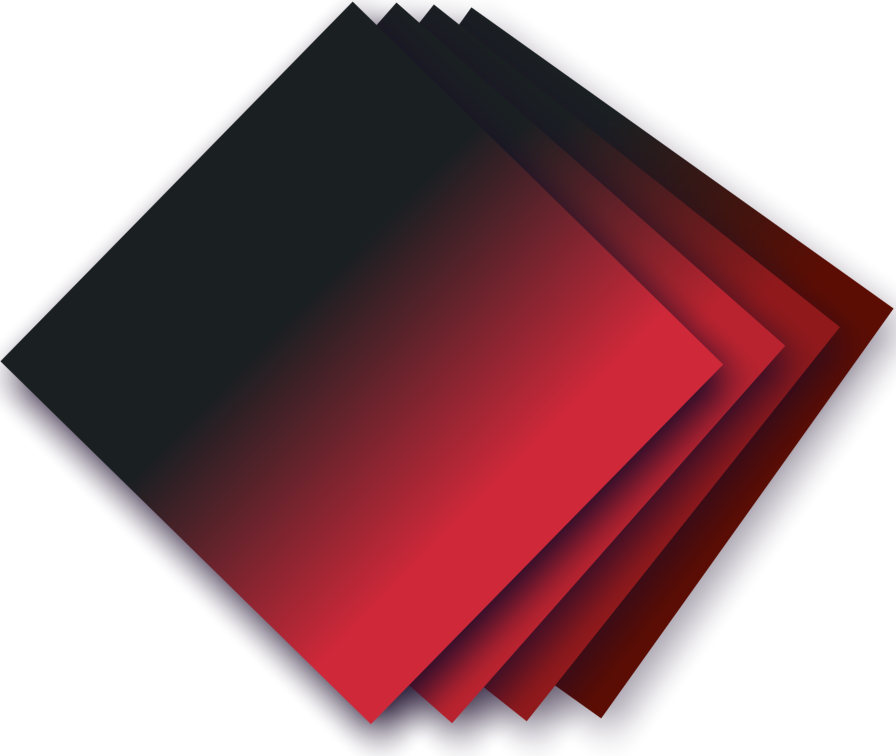
A WebGL 1 fragment shader for this background:

```glsl
precision highp float;
uniform vec2 u_resolution;

// Coverage of a centred box whose edges fade over +-blur
float softBox(vec2 p, vec2 halfSize, float blur) {
  vec2 cover = 1.0 - smoothstep(-blur, blur, abs(p) - halfSize);
  return cover.x * cover.y;
}

// Rotates clockwise by an angle into card space
vec2 toCard(vec2 p, float angle) {
  float c = cos(angle), s = sin(angle);
  return vec2(c * p.x - s * p.y, s * p.x + c * p.y);
}

void main() {
  vec2 p = (gl_FragCoord.xy - 0.5 * u_resolution) / u_resolution.y;
  float pixel = 1.0 / u_resolution.y;
  vec2 halfSize = vec2(0.343, 0.333);
  vec3 charcoal = vec3(0.102, 0.122, 0.133);
  vec3 crimson = vec3(0.81, 0.158, 0.225);
  vec3 rust = vec3(0.36, 0.05, 0.01);
  vec3 shadowColor = vec3(0.1, 0.04, 0.16);
  vec3 color = vec3(1.0);

  // Fanned cards, from back to front
  for (int i = 0; i < 4; i++) {
    float depth = 3.0 - float(i);
    float angle = 0.775 - 0.0518 * depth;
    vec2 center = vec2(-0.114 + 0.0741 * depth + 0.0085 * min(depth, 1.0), 0.02);

    // Soft shadow falling down and right
    vec2 shadowPos = toCard(p - center - vec2(0.0123, -0.02), angle);
    float shadow = softBox(shadowPos, halfSize, 0.046);
    color = mix(color, shadowColor, shadow * mix(0.95, 0.4, depth / 3.0));

    // Card face: charcoal into a red that darkens with depth
    vec2 q = toCard(p - center, angle);
    vec3 glow = mix(crimson, rust, pow(depth / 3.0, 1.5));
    vec3 face = mix(charcoal, glow, clamp((q.x + 0.11) / 0.35, 0.0, 1.0));
    color = mix(color, face, softBox(q, halfSize, 0.8 * pixel));
  }

  gl_FragColor = vec4(color, 1.0);
}
```
